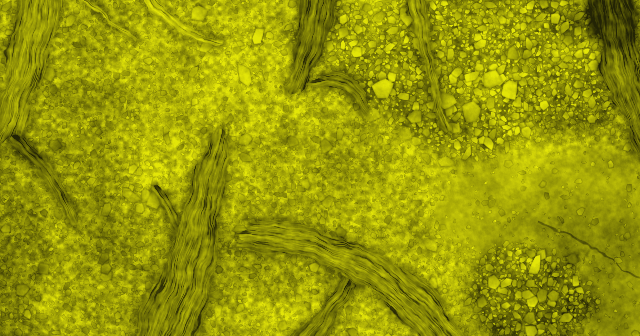
Write a WebGL 2 fragment shader that draws this texture.

```glsl
#version 300 es
precision highp float;
// Stony forest floor with scattered pebbles, sand and weathered roots in yellow monochrome.
uniform vec2 u_resolution;
out vec4 fragColor;

float hash(vec2 p) {
  return fract(sin(dot(p, vec2(127.1, 311.7))) * 43758.5453);
}

float noise(vec2 p) {
  vec2 i = floor(p), f = fract(p);
  f = f * f * (3.0 - 2.0 * f);
  return mix(mix(hash(i), hash(i + vec2(1, 0)), f.x),
             mix(hash(i + vec2(0, 1)), hash(i + vec2(1, 1)), f.x), f.y);
}

float fbm(vec2 p) {
  float sum = 0.0, amp = 0.5;
  for (int i = 0; i < 4; i++) {
    sum += amp * noise(p);
    p = mat2(1.6, 1.2, -1.2, 1.6) * p + 7.3;
    amp *= 0.5;
  }
  return sum / 0.9375;
}

float blob(vec2 p, vec2 center, vec2 radius) {
  float d = length((p - center) / radius) + 0.5 * (noise(p * 9.0) - 0.5);
  return smoothstep(1.15, 0.75, d);
}

// x: coarse gravel, y: smooth sand
vec2 regions(vec2 p) {
  float gravel = max(blob(p, vec2(1.38, 0.8), vec2(0.48, 0.27)),
                     blob(p, vec2(1.58, 0.11), vec2(0.18, 0.16)));
  float sand = max(blob(p, vec2(1.68, 0.4), vec2(0.4, 0.2)),
                   blob(p, vec2(1.85, 0.15), vec2(0.15, 0.25)));
  return vec2(gravel, sand * (1.0 - gravel));
}

// Angular, partly buried stones with dark surrounds, one candidate per grid cell
float stones(float tone, vec2 p, float scale, float sparse, float dense, float light) {
  vec2 g = p * scale;
  float aa = 0.8 * scale / u_resolution.y;
  for (int j = -1; j <= 1; j++)
  for (int i = -1; i <= 1; i++) {
    vec2 id = floor(g) + vec2(i, j);
    vec2 area = regions(id / scale);
    float density = mix(mix(sparse, dense, area.x), sparse * 0.25, area.y);
    if (hash(id + scale) > density) continue;
    vec2 q = g - id - 0.2 - 0.6 * vec2(hash(id + 3.1), hash(id + 5.7));
    float turn = 6.283 * hash(id + 9.2);
    q = mat2(cos(turn), sin(turn), -sin(turn), cos(turn)) * q;
    q.y *= 1.0 + 0.9 * hash(id + 1.9);
    float r = mix(0.28, 0.56, hash(id + 4.4));
    float d = -1.0;
    for (int k = 0; k < 5; k++) {
      float h = hash(id + 13.0 * float(k + 1));
      float a = 1.257 * float(k) + 0.8 * h;
      d = max(d, dot(q, vec2(cos(a), sin(a))) - r * (0.65 + 0.4 * h));
    }
    d = mix(d, length(q) - r, 0.2);
    float face = light + 0.26 * (hash(id + 6.6) - 0.5) + 0.1 * q.x / r + 0.2 * (fbm(p * 90.0) - 0.5);
    face -= 0.08 * smoothstep(-0.12, 0.0, d);
    float exposed = mix(mix(0.45, 1.0, hash(id + 8.8)), 1.0, area.x);
    tone *= 1.0 - 0.28 * exposed * smoothstep(0.16, -0.02, d);
    tone = mix(tone, face, exposed * smoothstep(aa, -aa, d));
  }
  return tone;
}

// Bowed, tapering root with fibres running along its length
float root(float tone, vec2 p, vec2 a, vec2 b, float bend, vec2 widths, float light) {
  float len = distance(a, b);
  vec2 dir = (b - a) / len, q = p - a;
  float t = dot(q, dir) / len;
  float side = dot(q, vec2(-dir.y, dir.x)) - bend * 4.0 * t * (1.0 - t) + 0.03 * (fbm(p * 14.0) - 0.5);
  float width = mix(widths.x, widths.y, clamp(t, 0.0, 1.0)) * (0.75 + 0.5 * noise(vec2(t * len * 12.0, a.x * 40.0)));
  float d = max(abs(side) - width, max(-t, t - 1.0) * len + 0.03 * (noise(vec2(side * 120.0, 2.0)) - 0.5));
  d += 0.016 * (fbm(p * 50.0) - 0.5);
  float along = t * len;
  float fibre = 0.5 * noise(vec2(along * 14.0, side * 170.0)) + 0.5 * noise(vec2(along * 40.0, side * 360.0));
  float bark = light + 0.4 * (fibre - 0.5) + 0.25 * (fbm(p * 60.0) - 0.5);
  bark -= 0.08 * smoothstep(0.5, 1.0, abs(side) / width) + 0.14 * smoothstep(0.38, 0.2, fibre);
  tone *= 1.0 - 0.25 * smoothstep(0.025, 0.0, d);
  float aa = 1.2 / u_resolution.y;
  return mix(tone, bark, smoothstep(aa, -aa, d));
}

void main() {
  vec2 p = gl_FragCoord.xy / u_resolution.y;
  vec2 area = regions(p);

  // Soil, grit and sand
  float grit = fbm(p * 75.0) - 0.5;
  float tone = 0.65 + 0.6 * grit * (1.0 - 0.6 * area.y) - 0.21 * area.x - 0.04 * area.y;
  float crack = abs(p.y - 0.34 + 0.5 * (p.x - 1.62) + 0.09 * (fbm(p * 9.0) - 0.5));
  tone -= 0.2 * area.y * smoothstep(0.005, 0.001, crack) * step(1.6, p.x);

  // Stones from fine to large
  tone = stones(tone, p, 75.0, 0.5, 0.7, 0.68);
  tone = stones(tone, p, 42.0, 0.22, 0.8, 0.64);
  tone = stones(tone, p, 27.0, 0.08, 0.55, 0.67);
  tone = stones(tone, p, 16.0, 0.05, 0.13, 0.73);

  // Broad light and dark patches
  tone += 0.045 + 0.32 * (fbm(p * 4.0 + 3.0) - 0.5) + 0.2 * (fbm(p * 13.0) - 0.5);

  // Roots and bark
  tone = root(tone, p, vec2(0.47, 0.44), vec2(0.56, 0.26), 0.0, vec2(0.012, 0.022), 0.49);
  tone = root(tone, p, vec2(0.655, 0.61), vec2(0.47, -0.05), 0.02, vec2(0.034, 0.085), 0.52);
  tone = root(tone, p, vec2(1.04, 0.16), vec2(0.9, -0.04), 0.0, vec2(0.03, 0.04), 0.48);
  tone = root(tone, p, vec2(0.72, 0.3), vec2(1.36, -0.06), 0.1, vec2(0.045, 0.06), 0.55);
  tone = root(tone, p, vec2(0.12, 1.05), vec2(0.0, 0.58), 0.02, vec2(0.085, 0.045), 0.58);
  tone = root(tone, p, vec2(0.04, 0.59), vec2(0.22, 0.34), 0.02, vec2(0.024, 0.012), 0.47);
  tone = root(tone, p, vec2(0.94, 1.04), vec2(0.87, 0.73), 0.02, vec2(0.055, 0.025), 0.44);
  tone = root(tone, p, vec2(0.94, 0.76), vec2(1.09, 0.69), 0.03, vec2(0.025, 0.02), 0.47);
  tone = root(tone, p, vec2(1.23, 1.04), vec2(1.33, 0.62), -0.01, vec2(0.026, 0.01), 0.54);
  tone = root(tone, p, vec2(1.81, 1.05), vec2(1.95, 0.55), -0.02, vec2(0.07, 0.05), 0.5);
  tone = root(tone, p, vec2(0.44, 1.02), vec2(0.65, 0.87), -0.03, vec2(0.02, 0.01), 0.73);
  tone = root(tone, p, vec2(0.25, 1.0), vec2(0.4, 0.89), 0.0, vec2(0.006, 0.004), 0.72);

  // Shaded corners and left edge
  tone -= 0.2 * blob(p, vec2(1.82, 0.95), vec2(0.08, 0.1));
  tone -= 0.12 * blob(p, vec2(0.02, 0.3), vec2(0.13, 0.36));
  tone -= 0.05 * smoothstep(1.2, 1.9, p.x);
  tone = clamp(tone, 0.14, 0.9);
  fragColor = vec4(tone * 0.99, tone, 0.015 + 0.02 * tone, 1.0);
}
```
